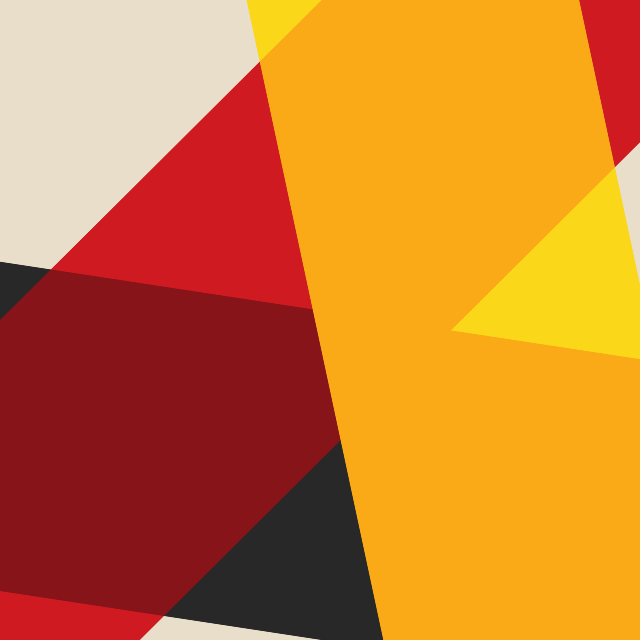
This background is drawn by a Shadertoy shader. Its source:

```glsl
// Three wide translucent bands in red, black and yellow crossing on cream paper.

// Smooth coverage of the strip where lo < across < hi.
float band(float across, float lo, float hi, float slope) {
    float halfPixel = 0.5 * length(vec2(1.0, slope)) / iResolution.y;
    return smoothstep(lo - halfPixel, lo + halfPixel, across)
         * (1.0 - smoothstep(hi - halfPixel, hi + halfPixel, across));
}

void mainImage(out vec4 fragColor, in vec2 fragCoord) {
    vec2 uv = fragCoord / iResolution.xy;
    float down = 1.0 - uv.y;

    // Band coverage
    float redBand = band(uv.x + 1.005 * down, 0.5026, 1.2235, 1.005);
    float blackBand = band(down - 0.1523 * uv.x, 0.4089, 0.9235, 0.1523);
    float yellowBand = band(uv.x - 0.2137 * down, 0.3852, 0.9050, 0.2137);

    // Palette
    vec3 cream = vec3(0.914, 0.871, 0.792);
    vec3 red = vec3(0.808, 0.102, 0.125);
    vec3 black = vec3(0.157);
    vec3 darkRed = vec3(0.529, 0.078, 0.098);
    vec3 yellow = vec3(0.980, 0.843, 0.098);
    vec3 orange = vec3(0.980, 0.663, 0.090);

    // Red and black darken where they cross
    vec3 color = mix(mix(cream, red, redBand), mix(black, darkRed, redBand), blackBand);

    // The yellow band lies on top and turns orange over either band
    float covered = max(redBand, blackBand);
    color = mix(color, mix(yellow, orange, covered), yellowBand);

    fragColor = vec4(color, 1.0);
}
```
